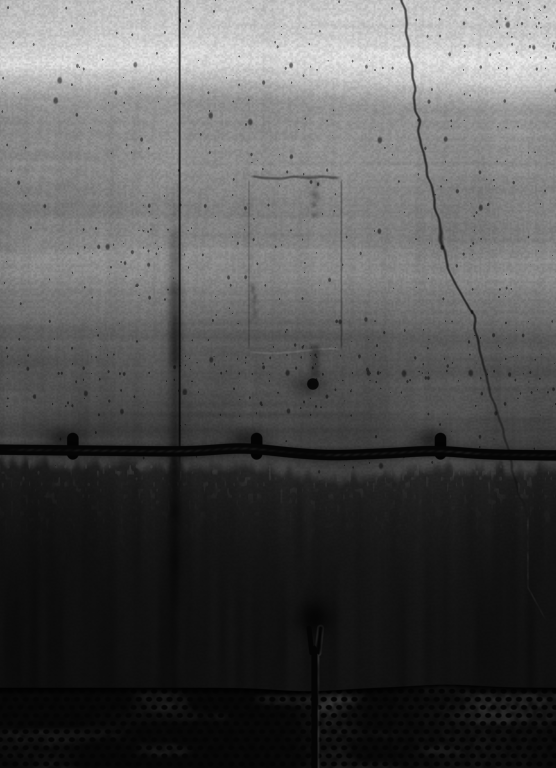
Write a Shadertoy shader that draws this texture.

```glsl
// Weathered concrete wall in grey light: seam, crack, sagging cable and a perforated mat below.

const float ASPECT = .7214;       // canvas width in units of its height
const float SEAM_X = .2331;
const float CABLE_RADIUS = .0068;
const float BOLT_FIRST = .0945;
const float BOLT_STEP = .2385;
const float BOLT_Y = .571;
const float ROD_X = .4085;
const vec4 PATCH = vec4(.323, .231, .443, .457); // left, top, right, bottom
const float GRAIN = .14;
const float BANDING = .03;

float hash(vec2 p) { return fract(sin(dot(p, vec2(127.1, 311.7))) * 43758.5453); }

float noise(vec2 p) {
    vec2 i = floor(p), f = fract(p);
    f *= f * (3. - 2. * f);
    return mix(mix(hash(i), hash(i + vec2(1, 0)), f.x),
               mix(hash(i + vec2(0, 1)), hash(i + 1.), f.x), f.y);
}

float bell(float v, float center, float w) { v = (v - center) / w; return exp(-v * v); }
float glow(vec2 p, float x, float y, float w, float h) { return bell(p.x, x, w) * bell(p.y, y, h); }
float ramp(float a, float b, float v) { return smoothstep(a, b, v); }
float span(float v, float a, float b) { return ramp(a, a + .008, v) * (1. - ramp(b - .008, b, v)); }
float fill(float dist) { float px = .8 / iResolution.y; return 1. - ramp(-px, px, dist); }
float stroke(float dist, float w) { return 1. - ramp(0., w + 1.2 / iResolution.y, abs(dist)); }

float capsule(vec2 p, vec2 a, vec2 b, float r) {
    vec2 ab = b - a;
    return length(p - a - ab * clamp(dot(p - a, ab) / dot(ab, ab), 0., 1.)) - r;
}

// Light falling down the wall; d is the depth below the top edge
float wallLight(float d) {
    float t = .79 + .06 * bell(d, .075, .022) + .05 * bell(d, .345, .022);
    t -= .24 * ramp(.085, .15, d) + .06 * ramp(.15, .31, d);
    return t - .16 * ramp(.355, .47, d) - .07 * ramp(.47, .57, d);
}

float crackX(float d) {
    float x = .523 + .127 * d + .095 * max(d - .195, 0.) + .31 * max(d - .349, 0.);
    x += .11 * max(d - .48, 0.) - .35 * max(d - .41, 0.);
    return x + .005 * (noise(vec2(d * 70., 3)) - .5);
}

float cableY(float x) {
    return .5855 + .0104 * x - .0048 * bell(x, .315, .05)
         + .0026 * bell(x, .43, .05) - .004 * bell(x, .565, .05);
}

float specks(vec2 p, float cells, float density) {
    vec2 c = p * vec2(cells, cells * .7), id = floor(c);
    vec2 spot = .3 + .4 * vec2(hash(id + 7.), hash(id + 19.));
    float r = .07 + .2 * hash(id + 31.);
    return step(hash(id), density) * (1. - ramp(r * .3, r, length(fract(c) - spot)));
}

float matTone(vec2 p) {
    vec2 c = p * vec2(75, 95);
    c.x += .5 * mod(floor(c.y), 2.);
    float web = ramp(.2, .4, length(fract(c) - .5));
    float lit = .015 + .09 * glow(p, .43, .925, .03, .06) + .045 * bell(p.x, .62, .09);
    lit += .08 * ramp(.5, .9, noise(p * vec2(14, 45)));
    return .017 + lit * web * (.4 + .6 * noise(p * 170.));
}

void mainImage(out vec4 fragColor, in vec2 fragCoord) {
    vec2 uv = fragCoord / iResolution.xy;
    vec2 p = vec2(uv.x * ASPECT, 1. - uv.y);
    float x = p.x, d = p.y, cable = d - cableY(x);

    // Bands, clouds and vertical wash
    float ripple = noise(vec2(x * 3., d * 150.)) + noise(vec2(x, d * 55.)) - 1.;
    float wash = noise(p * vec2(90, 6)) - .5;
    float tone = wallLight(d + .006 * sin(x * 7.));
    tone += BANDING * (ripple + wash) + .05 * (noise(p * 9.) - .5);
    tone -= .04 * glow(p, .62, .28, .06, .09);

    // Scattered pits
    float density = .025 + .03 * step(SEAM_X, x) + .3 * glow(p, .68, .03, .05, .05);
    density += .3 * glow(p, .165, .33, .05, .035) + .12 * bell(d, .48, .04);
    float pits = 0.;
    for (float i = 0.; i < 3.; i++) pits += specks(p + i * .37, 60. + 35. * i, density);
    tone *= 1. - .5 * min(pits, 1.);

    // Repaired patch
    float inX = span(x, PATCH.x, PATCH.z), inY = span(d, PATCH.y, PATCH.w);
    float topEdge = d - PATCH.y - .004 * (noise(p * 55.) - .5);
    tone *= 1. - .4 * inX * stroke(topEdge, .0018);
    tone *= 1. - inY * (.3 * stroke(x - PATCH.z, .0007) + .2 * stroke(x - PATCH.x, .0007));
    tone += .06 * inX * stroke(d - PATCH.w - .003 * sin(x * 40.), .001);
    tone *= 1. - .6 * glow(p, .329, .39, .004, .02) * noise(p * 150.);

    // Drips and stain
    float drip = span(d, .23, .29) * noise(p * 150.) + span(d, .445, .495);
    tone *= 1. - .3 * drip * bell(x, .409, .007);
    tone *= 1. - .35 * glow(p, .4, .502, .024, .012);
    tone *= 1. - .85 * fill(length(p - vec2(.406, .5)) - .0075);

    // Darker wall below the cable, with a ragged pale rim
    float ragged = cable + .016 * (noise(p * vec2(120, 20)) - .5) - .012 * bell(x, .44, .12);
    float lower = .055 + .085 * exp(-max(d - .6, 0.) * 12.) + .02 * wash;
    lower *= .8 + .3 * ramp(0., .4, x) - .15 * ramp(.55, .72, x);
    lower += .14 * ramp(.66, .95, noise(p * vec2(260, 130))) * exp(-max(cable, 0.) * 28.);
    tone = mix(tone, lower, ramp(.008, .028, ragged));

    // Seam with soot on its left side
    float soot = ramp(.2, .45, d) * (.3 + .3 * noise(vec2(d * 45., 1))) * (1. - .6 * ramp(.7, .88, d));
    tone *= 1. - soot * bell(x, SEAM_X - .006, .0085);
    tone *= 1. - .75 * stroke(x - SEAM_X, .0009) * (1. - ramp(.57, .62, d));

    // Crack, then a pale scratch where it fades
    float fade = (.65 - .3 * ramp(.4, .6, d)) * (1. - ramp(.6, .7, d));
    tone *= 1. - fade * stroke(x - crackX(d), .0015 + .002 * bell(d, .31, .012));
    float scratch = stroke(x - .685 - .55 * max(d - .765, 0.), .0008);
    tone += .07 * scratch * span(d, .67, .81) * noise(p * 120.);
    tone *= 1. + GRAIN * (noise(p * 430.) - .5);

    // Mat and its dark lip
    float lip = d - .8955 - .0045 * bell(x, .4, .06) + .004 * bell(x, .58, .06);
    tone = mix(tone, matTone(p) * ramp(-.003, .012, lip), fill(-lip));

    // Rod with a forked head
    tone *= 1. - .7 * glow(p, .408, .805, .022, .022);
    float rod = capsule(p, vec2(ROD_X, .845), vec2(ROD_X, 1.02), .0045);
    float prong = capsule(vec2(abs(x - ROD_X), d), vec2(.0075, .818), vec2(.004, .85), .0032);
    float fork = min(rod, prong);
    tone = mix(tone, .015, fill(fork));
    tone += .13 * stroke(fork, .001) * step(ROD_X, x) * noise(p * 70.);

    // Bolts and cable
    float slot = clamp(round((x - BOLT_FIRST) / BOLT_STEP), 0., 2.);
    vec2 b = p - vec2(BOLT_FIRST + BOLT_STEP * slot, BOLT_Y);
    tone *= 1. - .45 * glow(b, -.012, 0., .022, .013);
    tone = mix(tone, .015, fill(capsule(b, vec2(0), vec2(0, .02), .0075)));
    tone *= 1. - .45 * bell(cable, 0., .009);
    tone = mix(tone, .018, fill(abs(cable) - CABLE_RADIUS));
    float twist = .7 + .3 * sin(x * 520. + cable * 700.);
    tone += .09 * bell(cable, 0., .0018) * twist * noise(p * 25.);

    fragColor = vec4(vec3(clamp(tone, 0., 1.)), 1);
}
```
